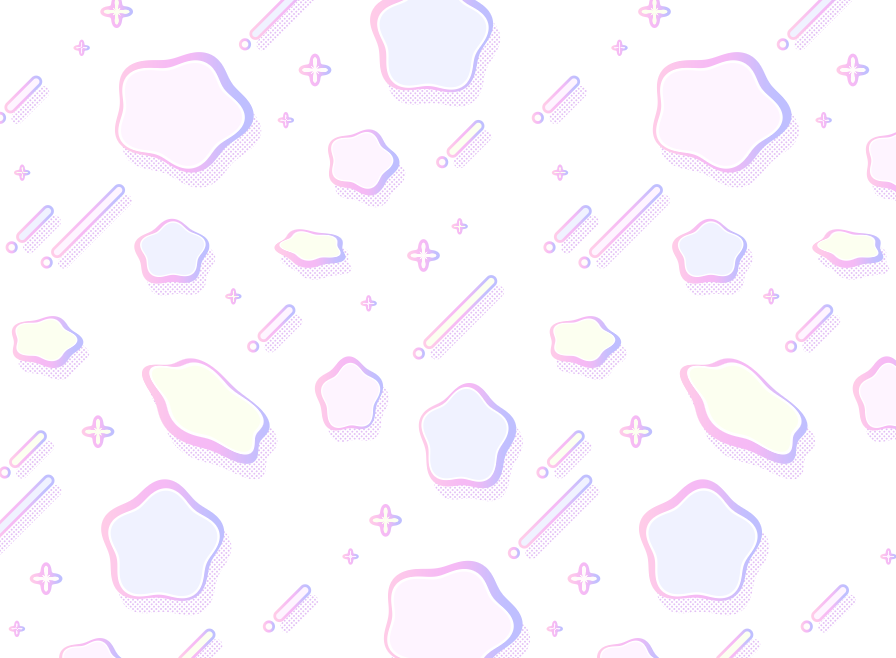
This pattern is drawn by a WebGL 2 fragment shader. Its source:

```glsl
#version 300 es
precision highp float;
// Pastel wobbly blobs, four-point sparkles and shooting streaks with halftone shadows, in a half-drop repeat.
uniform vec2 u_resolution;
out vec4 fragColor;

#define CANVAS_WIDTH 768.0          // design units across the canvas
#define REPEAT vec2(461.0, 436.0)   // column and row spacing; rows shift by half a column
#define LOBE_DEPTH 0.085
#define STREAK_RADIUS 5.2
#define STREAK_RIM 2.4
#define HALFTONE_PITCH 4.0
#define HALFTONE_RADIUS 0.78

const vec3 PINK = vec3(1.0, 0.80, 0.91);
const vec3 ORCHID = vec3(0.965, 0.73, 0.96);
const vec3 PERIWINKLE = vec3(0.75, 0.75, 1.0);
const vec3 HALFTONE = vec3(0.89, 0.75, 0.96);
const vec3 WHITE = vec3(1.0);

// Blobs: centre and radii, then lobe phase, tilt, thick-rim angle, fill index
const vec4 BLOB_BOX[9] = vec4[9](
  vec4(155, 95, 59, 52), vec4(369, 30, 53, 52), vec4(310, 139, 31, 28),
  vec4(147, 217, 32, 28), vec4(267, 213, 31, 16), vec4(39, 293, 31, 22),
  vec4(177, 351, 63, 33), vec4(299, 339, 29, 32), vec4(400, 376, 42, 45));
const vec4 BLOB_STYLE[9] = vec4[9](
  vec4(0.1, 0, -0.7, 0), vec4(-0.25, 0, -2.0, 1), vec4(0, 0, 1.0, 0),
  vec4(-0.31, 0, 2.0, 1), vec4(0.45, 0.1, 1.6, 2), vec4(0, 0, 1.1, 2),
  vec4(0.5, 0.62, 2.0, 2), vec4(-0.33, 0, -2.3, 0), vec4(-0.25, 0, 0.5, 1));
// Streaks: tail dot, reach, fill index
const vec4 STREAKS[8] = vec4[8](
  vec4(379, 139, 31, 2), vec4(0, 101, 31, 0), vec4(40, 225, 62, 0),
  vec4(10, 212, 31, 1), vec4(359, 303, 62, 2), vec4(217, 297, 31, 0),
  vec4(4, 405, 31, 2), vec4(210, 38, 62, 1));
// Sparkles: centre, radius, fill index
const vec4 SPARKLES[10] = vec4[10](
  vec4(100, 10, 14, 2), vec4(70, 41, 7, 0), vec4(270, 60, 14, 3),
  vec4(245, 103, 7, 0), vec4(19, 148, 7, 2), vec4(363, 219, 14, 3),
  vec4(394, 194, 7, 2), vec4(200, 254, 7, 2), vec4(316, 260, 7, 0),
  vec4(84, 370, 14, 2));

float pixelSize;

float cover(float d) { return clamp(0.5 - d / pixelSize, 0.0, 1.0); }

void paint(inout vec4 layer, vec3 colour, float d) {
  layer = mix(layer, vec4(colour, 1.0), cover(d));
}

vec3 rimColour(float t) {
  return t < 0.5 ? mix(PINK, ORCHID, smoothstep(0.0, 0.5, t))
                 : mix(ORCHID, PERIWINKLE, smoothstep(0.5, 0.95, t));
}

vec3 fillColour(float index) {
  if (index < 0.5) return vec3(0.998, 0.958, 1.0);
  if (index < 1.5) return vec3(0.94, 0.95, 1.0);
  return index < 2.5 ? vec3(0.99, 1.0, 0.94) : vec3(1.0, 0.99, 0.985);
}

// Offset from the nearest copy of a centre in the half-drop lattice
vec2 nearestCopy(vec2 q) {
  float row = round(q.y / REPEAT.y);
  q -= row * vec2(0.5 * REPEAT.x, REPEAT.y);
  q.x -= REPEAT.x * round(q.x / REPEAT.x);
  return q;
}

float blobDistance(vec2 q, vec2 radii, float phase, float tilt) {
  float c = cos(tilt), s = sin(tilt);
  q = vec2(c * q.x + s * q.y, c * q.y - s * q.x);
  vec2 e = q / radii + 1e-4;
  float a = atan(e.y, e.x);
  float edge = 0.96 + LOBE_DEPTH * cos(5.0 * (a - phase)) + 0.02 * sin(2.0 * a + 9.0 * phase);
  return (length(e) - edge) * length(e) / length(e / radii);
}

float capsuleDistance(vec2 q, vec2 a, vec2 b) {
  vec2 ab = b - a;
  return length(q - a - ab * clamp(dot(q - a, ab) / dot(ab, ab), 0.0, 1.0)) - STREAK_RADIUS;
}

float sparkleDistance(vec2 q, float r) {
  q += 1e-4;
  float a = 4.0 * atan(q.y, q.x), len = length(q);
  float slope = 0.92 * r * sin(a) / max(len, 0.4 * r);
  return (len - r * (0.77 + 0.23 * cos(a))) / sqrt(1.0 + slope * slope);
}

void main() {
  pixelSize = CANVAS_WIDTH / u_resolution.x;
  vec2 p = vec2(gl_FragCoord.x, u_resolution.y - gl_FragCoord.y) * pixelSize;
  vec4 layer = vec4(0.0);
  float shadow = 1e3;

  // Blobs: gradient slab, white lip, pale top
  for (int i = 0; i < 9; i++) {
    vec4 box = BLOB_BOX[i], style = BLOB_STYLE[i];
    vec2 q = nearestCopy(p - box.xy);
    vec2 drop = vec2(0.5, 1.0) * (7.0 + 0.1 * box.z);
    vec2 shift = vec2(cos(style.z), sin(style.z)) * (1.2 + 0.03 * box.z);
    float top = blobDistance(q + shift, box.zw, style.x, style.y) + 2.7 + 0.045 * box.z;
    shadow = min(shadow, blobDistance(q - drop, box.zw, style.x, style.y));
    paint(layer, rimColour(0.5 + 0.5 * q.x / box.z), blobDistance(q, box.zw, style.x, style.y));
    paint(layer, WHITE, top);
    paint(layer, fillColour(style.w), top + 0.04 * box.z);
  }
  // Streaks: tail dot and slanted bar
  for (int i = 0; i < 8; i++) {
    vec4 streak = STREAKS[i];
    vec2 q = nearestCopy(p - streak.xy), tail = vec2(9.0, -9.0), tip = vec2(streak.z, -streak.z);
    float bar = capsuleDistance(q, tail, tip), knob = length(q) - STREAK_RADIUS;
    shadow = min(shadow, capsuleDistance(q - vec2(6.0, 9.0), tail, tip));
    paint(layer, rimColour((q.x - 4.0) / streak.z), bar);
    paint(layer, fillColour(streak.w), bar + STREAK_RIM);
    paint(layer, rimColour(0.5 + 0.1 * q.x), knob);
    paint(layer, fillColour(3.0), knob + STREAK_RIM);
  }
  // Sparkles
  for (int i = 0; i < 10; i++) {
    vec4 sparkle = SPARKLES[i];
    vec2 q = nearestCopy(p - sparkle.xy);
    float d = sparkleDistance(q, sparkle.z);
    paint(layer, rimColour(0.5 + 0.5 * q.x / sparkle.z), d);
    paint(layer, fillColour(sparkle.w), d + 1.3 + 0.12 * sparkle.z);
  }
  // Staggered halftone under everything
  vec2 cell = p / HALFTONE_PITCH;
  float dots = min(length(fract(cell) - 0.5), length(fract(cell + 0.5) - 0.5)) * HALFTONE_PITCH;
  vec3 ground = mix(WHITE, HALFTONE, cover(dots - HALFTONE_RADIUS) * cover(shadow));
  fragColor = vec4(ground * (1.0 - layer.a) + layer.rgb, 1.0);
}
```
